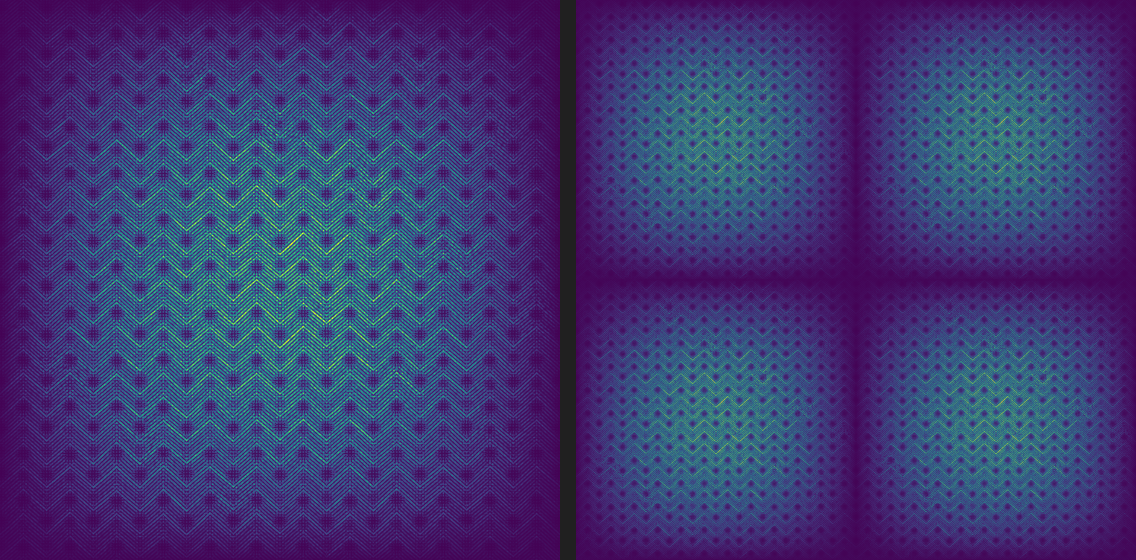
Left, the tile; right, the same tile 2 across and 2 down.
Reproduce this pattern procedurally as a Shadertoy shader.

```glsl
// Glowing chevron fringes with dark dotted knots at the folds, fading to violet at the borders.
const float TAU = 6.2831853;
const float REPEATS = 12.0;  // chevrons across and bands down
const float FRINGES = 12.0;  // fine lines per band

float hash(vec2 p) {
    vec3 q = fract(vec3(p.xyx) * vec3(0.1031, 0.103, 0.0973));
    q += dot(q, q.yzx + 33.33);
    return fract((q.x + q.y) * q.z);
}

// Wrapping cellular noise: distance to the nearest scattered point
float cellular(vec2 p, float size) {
    vec2 cell = floor(p);
    float nearest = 2.0;
    for (int j = -1; j <= 1; j++)
    for (int i = -1; i <= 1; i++) {
        vec2 c = cell + vec2(i, j);
        vec2 id = mod(c, size);
        vec2 jitter = vec2(hash(id), hash(id + 37.7));
        nearest = min(nearest, length(c + jitter - p));
    }
    return nearest;
}

// Violet, blue, teal, green and yellow ramp
vec3 heat(float t) {
    vec3 stops[7] = vec3[7](
        vec3(0.267, 0.005, 0.329), vec3(0.267, 0.228, 0.513),
        vec3(0.191, 0.407, 0.556), vec3(0.128, 0.567, 0.551),
        vec3(0.208, 0.719, 0.473), vec3(0.565, 0.842, 0.262),
        vec3(0.993, 0.906, 0.144));
    float s = clamp(t, 0.0, 1.0) * 6.0;
    int i = min(int(s), 5);
    return mix(stops[i], stops[i + 1], s - float(i));
}

// How far a chevron has dropped below its peak, in bands
float drop(float u) {
    return 0.88 * abs(fract(u) - 0.5);
}

void mainImage(out vec4 fragColor, in vec2 fragCoord) {
    vec2 uv = fragCoord / iResolution.xy;
    vec2 p = uv * REPEATS;

    // Slight waver of the bands
    float waver = 0.012 * sin(TAU * (3.0 * uv.x + 5.0 * uv.y))
                + 0.008 * sin(TAU * (7.0 * uv.x - 4.0 * uv.y) + 1.3);
    float v = p.y + drop(p.x) + waver;

    // Fine fringes, each arm of each line with its own strength
    float line = 0.5 + 0.5 * cos(TAU * FRINGES * v);
    float index = mod(floor(v * FRINGES + 0.5), REPEATS * FRINGES);
    float arm = mod(floor(p.x * 2.0), REPEATS * 2.0);
    float gain = 0.82 + 0.28 * hash(vec2(arm, index));
    float accent = 1.0 - step(0.5, mod(index, 6.0));
    gain += accent * (0.1 + 0.3 * pow(hash(vec2(index, arm + 51.0)), 3.0));
    float swell = 0.92 + 0.12 * cos(TAU * 2.0 * v);

    // Fine dotted weave
    vec2 comb = 0.5 + 0.5 * cos(TAU * 192.0 * uv);
    float dots = comb.x * comb.y;
    float tone = 0.1 + 0.64 * line * gain * swell * (0.82 + 0.2 * comb.x + 0.14 * comb.y);

    // Crossed lines along the folds
    float fold = floor(p.x * 2.0 + 0.5);
    float du = p.x - fold * 0.5;
    float crossing = 0.5 + 0.5 * cos(TAU * FRINGES * (p.y - drop(p.x)));
    float seam = 1.0 - smoothstep(0.03, 0.19, abs(du));
    float weave = 0.08 + 0.6 * dots + 0.5 * line * crossing;
    tone = mix(tone, weave, 0.6 * seam * (1.0 - 0.8 * accent));

    // Dark knots with faint rays, strong and weak ones alternating
    float dw = p.y + drop(fold * 0.5) + waver - 0.28;
    float row = floor(dw * 2.0 + 0.5);
    vec2 q = vec2(du, dw - row * 0.5);
    float chance = hash(mod(vec2(fold, row), REPEATS * 2.0) + 11.0);
    float weak = mod(row, 2.0);
    float radius = mix(0.235, 0.18, weak) + 0.025 * chance;
    float reach = mix(length(q), abs(q.x) + abs(q.y), 0.4);
    float knot = 1.0 - smoothstep(0.45 * radius, radius, reach);
    knot *= mix(1.0, 0.2 + 0.6 * chance, weak);
    float rays = 0.5 + 0.5 * cos(16.0 * atan(q.y, q.x + 1e-5));
    float inner = 0.05 + 0.26 * dots + 0.25 * rays * smoothstep(0.03, 0.16, length(q));
    tone = mix(tone, inner, knot);

    // Grainy wear, heavier in loose patches
    float patches = sin(TAU * (2.0 * uv.x + 3.0 * uv.y)) + sin(TAU * (5.0 * uv.x - 2.0 * uv.y) + 2.0)
                  + sin(TAU * (4.0 * uv.y + 3.0 * uv.x) + 4.0);
    float grain = cellular(uv * 192.0, 192.0);
    float wear = 0.32 + 0.25 * smoothstep(0.8, 2.6, patches);
    tone *= 1.0 + wear * (0.95 - 1.9 * grain);

    // Glow strongest at the centre, nearly out at the borders
    vec2 bell = sin(uv * TAU * 0.5);
    float glow = 0.04 + 1.06 * pow(max(bell.x * bell.y, 0.0), 0.88);
    float light = tone * glow;
    light -= 0.45 * max(light - 0.66, 0.0);
    fragColor = vec4(heat(light), 1.0);
}
```
